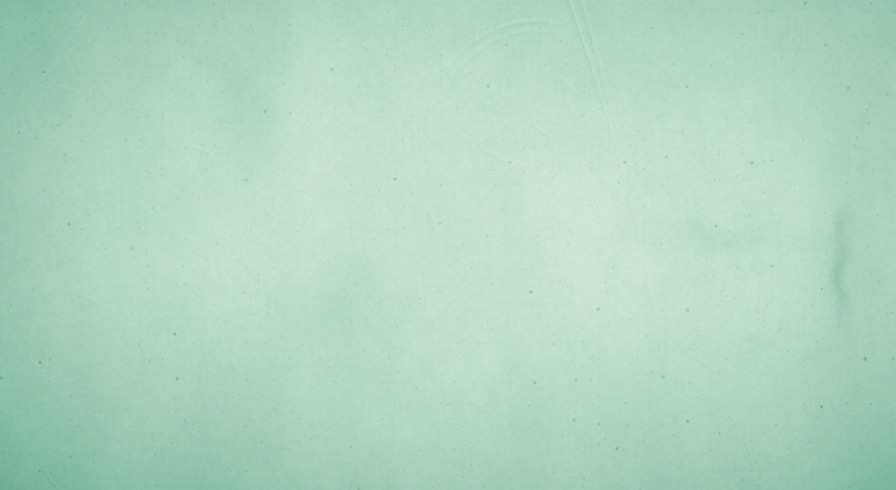
Reproduce this texture procedurally as a Shadertoy shader.

```glsl
// Pale mint plaster wall with soft mottling, a dark rim, pits, scratches and stains.

float hash(vec2 p) {
    return fract(sin(dot(p, vec2(127.1, 311.7))) * 43758.5453);
}

float noise(vec2 p) {
    vec2 i = floor(p), f = fract(p);
    f = f * f * (3.0 - 2.0 * f);
    return mix(mix(hash(i), hash(i + vec2(1, 0)), f.x),
               mix(hash(i + vec2(0, 1)), hash(i + vec2(1, 1)), f.x), f.y);
}

// Layered noise centred on zero
float fbm(vec2 p) {
    float sum = 0.0, amp = 0.5;
    for (int i = 0; i < 5; i++) {
        sum += amp * (noise(p) - 0.5);
        p = mat2(1.6, 1.2, -1.2, 1.6) * p + 7.3;
        amp *= 0.5;
    }
    return sum;
}

// Soft elliptical spot, 1 at its centre
float blot(vec2 p, vec2 centre, vec2 size) {
    vec2 q = (p - centre) / size;
    return exp(-dot(q, q));
}

// Embossed line: light on one side, dark on the other
float ridge(float d, float width) {
    d /= width;
    return 2.3 * d * exp(-d * d);
}

// Small dark pits, at most one per grid cell
float pits(vec2 p, float cells, float share, float radius, float pixel) {
    vec2 cell = floor(p * cells);
    float present = step(hash(cell + 3.7), share);
    vec2 jitter = 0.25 + 0.5 * vec2(hash(cell + 11.3), hash(cell + 23.9));
    vec2 q = p - (cell + jitter) / cells;
    float r = radius * (0.5 + 0.7 * hash(cell + 31.1));
    float strength = 0.3 + 0.7 * hash(cell + 47.5);
    return present * strength * (1.0 - smoothstep(r - pixel, r + pixel, length(q)));
}

// Short bent scratches, scattered over the wall
float scratches(vec2 p, float aspect) {
    float sum = 0.0;
    for (int i = 0; i < 10; i++) {
        vec2 seed = vec2(float(i), 5.2);
        vec2 q = p - vec2(aspect * hash(seed), hash(seed + 1.9));
        float a = -0.6 + 0.9 * (hash(seed + 4.1) - 0.5);
        q = mat2(cos(a), -sin(a), sin(a), cos(a)) * q;
        q.y += 2.0 * (hash(seed + 6.7) - 0.5) * q.x * q.x;
        float len = 0.03 + 0.05 * hash(seed + 8.3);
        sum += ridge(q.y, 0.004) * (1.0 - smoothstep(0.0, len, abs(q.x)));
    }
    return sum;
}

// Long crease running down from the top, with a twin at its start, and an arc
float creases(vec2 p) {
    float s = 1.0 - p.y;
    float d = p.x - (1.16 + 0.36 * s - 0.13 * s * s);
    float line = ridge(d, 0.004) * (0.2 + 0.8 * smoothstep(0.45, 0.0, s));
    line *= smoothstep(0.85, 0.7, s);
    line += 0.7 * ridge(d - 0.025 + 0.06 * s, 0.005) * smoothstep(0.28, 0.05, s);
    vec2 q = p - vec2(1.1, 0.73);
    float along = smoothstep(-0.22, -0.08, q.x) * smoothstep(0.05, -0.02, q.x);
    float arc = ridge(length(q) - 0.227, 0.005) + 0.6 * ridge(length(q) - 0.207, 0.004);
    return line + arc * along * step(0.0, q.y);
}

void mainImage(out vec4 fragColor, in vec2 fragCoord) {
    vec2 p = fragCoord / iResolution.y;
    vec2 uv = fragCoord / iResolution.xy;
    float aspect = iResolution.x / iResolution.y;
    float pixel = 0.6 / iResolution.y;

    // Light centre falling off to the rim
    vec2 rim = 2.0 * (uv - vec2(0.53, 0.54));
    float tone = 1.07 - 0.57 * dot(rim, rim);

    // Cloudy mottling and faint vertical streaks
    tone += 0.42 * fbm(p * vec2(3.2, 2.3) + 4.0);
    tone += 0.16 * fbm(p * vec2(11.0, 2.0) + 19.0);
    tone += 0.10 * fbm(p * 24.0);

    // Broad blotches and the dark streaked stain at the right
    vec2 w = p + 0.05 * vec2(fbm(p * 14.0), fbm(p * 14.0 + 31.0));
    tone -= 0.20 * blot(w, vec2(0.50, 0.78), vec2(0.07, 0.16));
    tone -= 0.16 * blot(w, vec2(0.69, 0.37), vec2(0.12, 0.10));
    tone -= 0.14 * blot(w, vec2(1.45, 0.52), vec2(0.14, 0.03));
    tone -= 0.20 * blot(w, vec2(1.72, 0.48), vec2(0.06, 0.18));
    tone -= 0.34 * blot(w, vec2(1.718, 0.45), vec2(0.014, 0.08));
    tone -= 0.22 * blot(w, vec2(1.705, 0.54), vec2(0.012, 0.03));

    // Fine surface grain, pits and relief
    tone += 0.10 * (noise(p * 260.0) - 0.5) + 0.08 * (noise(p * 120.0) - 0.5);
    tone -= 0.30 * pits(p, 65.0, 0.22, 0.0022, pixel);
    tone -= 0.65 * pits(p + 2.3, 22.0, 0.09, 0.0034, pixel);
    tone += 0.09 * scratches(p, aspect) + 0.12 * creases(p);

    vec3 deepMint = vec3(0.53, 0.74, 0.65);
    vec3 paleMint = vec3(0.77, 0.88, 0.82);
    fragColor = vec4(mix(deepMint, paleMint, min(tone, 1.12)), 1.0);
}
```
